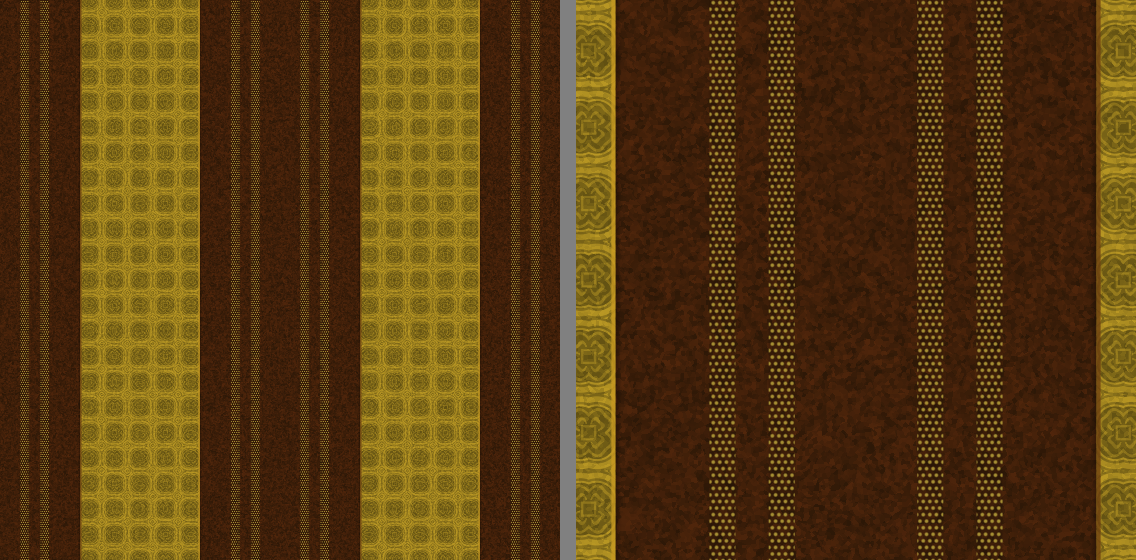
Left, the full canvas; right, a detail of the centre.
Write a WebGL 1 fragment shader that draws this pattern.

```glsl
precision highp float;
// Woven upholstery stripes: wide gold bands of lobed medallions on mottled brown,
// with pairs of dotted ribbons between them. Distance functions draw the ornament,
// and wrapped cellular noise gives the cloth its grain.

uniform vec2 u_resolution;

#define STRIPES 2.0            // stripe repeats across
#define GOLD_HALF 0.2138       // half width of the gold band, in stripe units
#define RIBBON_HALF 0.0155     // half width of a dotted ribbon, in stripe units
#define RIBBON_OUTER 0.0885    // ribbon centres, from the middle of the brown
#define RIBBON_INNER 0.1590
#define MEDALLIONS 22.0        // medallion cells across and down
#define DOTS 256.0             // dot cells across and down, an even number
#define GRAIN 400.0            // fine grain cells
#define BROWN_DARK vec3(0.170, 0.090, 0.025)
#define BROWN_LIGHT vec3(0.320, 0.150, 0.045)
#define GOLD_DARK vec3(0.400, 0.330, 0.075)
#define GOLD_LIGHT vec3(0.720, 0.590, 0.140)

float hash(vec2 p) {
  vec3 q = fract(p.xyx * vec3(0.1031, 0.1030, 0.0973));
  q += dot(q, q.yzx + 33.33);
  return fract((q.x + q.y) * q.z);
}

// Shade of the nearest scattered point; the lattice wraps at the canvas edge
float cellShade(vec2 uv, float cells) {
  vec2 p = uv * cells;
  vec2 base = floor(p);
  float nearest = 9.0;
  float shade = 0.0;
  for (int j = -1; j <= 1; j++) {
    for (int i = -1; i <= 1; i++) {
      vec2 cell = base + vec2(float(i), float(j));
      vec2 id = mod(cell, cells);
      vec2 jitter = vec2(hash(id + 7.0), hash(id + 61.0));
      float dist = length(cell + jitter - p);
      if (dist < nearest) {
        nearest = dist;
        shade = hash(id + 23.0);
      }
    }
  }
  return shade;
}

// Soft mask: 1 inside a shape of signed distance d
float inside(float d, float aa) {
  return 1.0 - smoothstep(-aa, aa, d);
}

// Thin lines repeating along the distance d
float contours(float d, float pitch, float halfWidth, float aa) {
  return inside(abs(fract(d / pitch) - 0.5) * pitch - halfWidth, aa);
}

// Staggered rows of small round dots
float dotWeave(vec2 uv) {
  vec2 g = uv * DOTS + 0.25;
  g.x += 0.5 * mod(floor(g.y), 2.0);
  return inside(length(fract(g) - 0.5) - 0.27, 0.16);
}

// Gold brocade: lobed medallions, engraved contours and corner rosettes
vec3 brocade(vec2 uv, float grain, float px) {
  float aa = 0.6 * px * MEDALLIONS;
  vec2 q = abs(fract(uv * MEDALLIONS + vec2(0.0, 0.5)) - 0.5);
  float lobes = length(q - 0.105) - 0.24;
  float medal = inside(lobes, aa);

  // Inside: petal contours around a small square, with a bright centre
  float petals = lobes + 0.018 * cos(8.0 * atan(q.y, q.x + 0.0001));
  float square = max(q.x, q.y);
  float carving = contours(petals, 0.115, 0.020, aa);
  carving = mix(carving, inside(abs(square - 0.085) - 0.015, aa), step(square, 0.12));

  // Outside: scallops follow the medallion, diamonds fill the cell corners
  vec2 corner = 0.5 - q;
  float diamond = corner.x + corner.y;
  float scallops = contours(lobes + 0.01, 0.105, 0.016, aa);
  float rosette = contours(mix(length(corner), diamond, 0.5), 0.095, 0.016, aa);
  float engraving = mix(scallops, rosette, step(diamond, 0.26));

  float ground = 0.84 - 0.50 * engraving;
  float tone = mix(ground, 0.12 + 0.42 * carving, medal);
  tone += 0.36 * (grain - 0.5);
  return mix(GOLD_DARK, GOLD_LIGHT, tone);
}

void main() {
  vec2 uv = gl_FragCoord.xy / u_resolution;
  float px = 1.0 / min(u_resolution.x, u_resolution.y);
  float aa = 0.6 * px * STRIPES;
  float across = fract(uv.x * STRIPES);
  float side = across - 0.5;
  float fine = cellShade(uv, GRAIN);
  float coarse = cellShade(uv, GRAIN * 0.5);

  // Brown felt, darker under the ribbons
  vec3 color = mix(BROWN_DARK, BROWN_LIGHT, 0.60 * fine + 0.40 * coarse);
  float fromMiddle = min(across, 1.0 - across);
  float ribbon = min(abs(fromMiddle - RIBBON_OUTER), abs(fromMiddle - RIBBON_INNER));
  float ribbonMask = inside(ribbon - RIBBON_HALF, aa);
  color *= 1.0 - 0.12 * ribbonMask;
  color = mix(color, vec3(0.70, 0.61, 0.22), 0.9 * ribbonMask * dotWeave(uv));

  // Gold band with a faint shadow on the brown beside it
  float edge = abs(side) - GOLD_HALF;
  color *= 1.0 - 0.25 * (1.0 - smoothstep(0.0, 0.008, edge));
  vec3 gold = brocade(uv, fine, px);

  // Selvedge: a russet thread on the left, a bright one on the right
  float selvedge = inside(abs(edge + 0.0025) - 0.0025, aa);
  vec3 thread = mix(vec3(0.43, 0.25, 0.06), vec3(0.78, 0.60, 0.13), step(0.0, side));
  gold = mix(gold, thread, 0.8 * selvedge);
  color = mix(color, gold, inside(edge, aa));

  gl_FragColor = vec4(color, 1.0);
}
```
